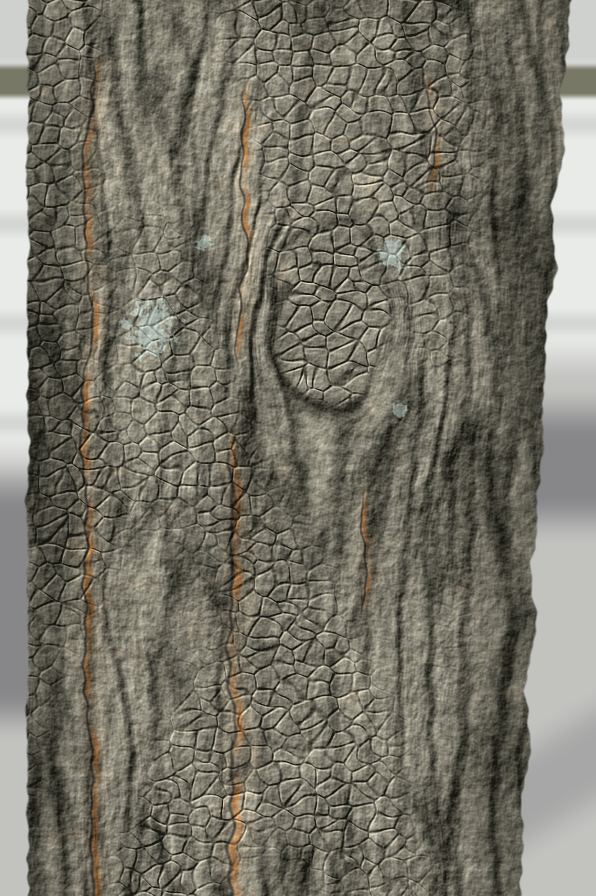
This texture is drawn by a Shadertoy shader. Its source:

```glsl
const vec3 BARK_DARK = vec3(0.09, 0.09, 0.065);
const vec3 BARK_LIGHT = vec3(0.81, 0.79, 0.71);
const vec3 RUST = vec3(0.60, 0.39, 0.20);
const vec3 PALE_WOOD = vec3(0.64, 0.58, 0.49);
const vec3 LICHEN = vec3(0.68, 0.73, 0.69);
const vec3 WALL = vec3(0.91, 0.92, 0.91);
const vec3 RAIL = vec3(0.47, 0.47, 0.40);
const vec3 GROUND = vec3(0.76, 0.76, 0.75);
const vec3 GROUND_SHADE = vec3(0.53, 0.53, 0.54);

const vec2 KNOT = vec2(0.371, 0.645);
const vec2 KNOT_SIZE = vec2(0.062, 0.100);
const vec2 FURROW_SCALE = vec2(27.0, 4.5);
const vec2 DEEP_SCALE = vec2(10.0, 2.0);
const vec2 FIBRE_SCALE = vec2(62.0, 17.0);
const vec2 PLATE_SCALE = vec2(46.0, 54.0);
const float GRIT_SCALE = 85.0;
const float CONTRAST = 0.56;
const float RELIEF = 0.85;
const vec2 LIGHT_STEP = vec2(-0.0012, 0.0018);

// Rust seams: x, lower end, upper end, half width
const vec4 SEAMS[5] = vec4[5](
    vec4(0.265, -0.10, 0.53, 0.0060), vec4(0.277, 0.58, 0.92, 0.0040),
    vec4(0.100, -0.10, 0.95, 0.0045), vec4(0.482, 0.77, 0.93, 0.0040),
    vec4(0.412, 0.30, 0.47, 0.0035));
// Lichen patches: centre, radius
const vec3 PATCHES[4] = vec3[4](
    vec3(0.169, 0.635, 0.036), vec3(0.436, 0.714, 0.020),
    vec3(0.228, 0.730, 0.011), vec3(0.446, 0.544, 0.011));

vec2 hash2(vec2 p) {
    vec3 a = fract(p.xyx * vec3(0.1031, 0.1030, 0.0973));
    a += dot(a, a.yzx + 33.33);
    return fract((a.xx + a.yz) * a.zy);
}

float corner(vec2 cell, vec2 f, vec2 o) {
    return dot(hash2(cell + o) * 2.0 - 1.0, f - o);
}

float gradientNoise(vec2 p) {
    vec2 i = floor(p), f = fract(p);
    vec2 u = f * f * f * (f * (f * 6.0 - 15.0) + 10.0);
    return mix(mix(corner(i, f, vec2(0, 0)), corner(i, f, vec2(1, 0)), u.x),
               mix(corner(i, f, vec2(0, 1)), corner(i, f, vec2(1, 1)), u.x), u.y);
}

float fbm(vec2 p) {
    float sum = 0.0, amp = 0.6;
    for (int i = 0; i < 3; i++) {
        sum += amp * gradientNoise(p);
        p = p * 2.03 + 17.3;
        amp *= 0.65;
    }
    return sum;
}

// Cracked plates: x = distance from the crack, y = plate shade
vec2 plates(vec2 p) {
    vec2 cell = floor(p);
    float near = 9.0, next = 9.0, shade = 0.0;
    for (int y = -1; y <= 1; y++)
    for (int x = -1; x <= 1; x++) {
        vec2 c = cell + vec2(x, y), h = hash2(c);
        float d = length(c + h - p);
        next = min(next, max(near, d));
        if (d < near) { near = d; shade = h.x; }
    }
    return vec2(next - near, shade);
}

float barkHeight(vec2 p) {
    // Grain flows round the knot like a stream round a stone
    vec2 d = p - KNOT;
    float r = length(d / KNOT_SIZE) + 0.25 * gradientNoise(p * 16.0);
    vec2 q = vec2(KNOT.x + d.x * (1.0 - 1.0 / max(r * r, 1.0)), p.y);
    q.x += 0.022 * gradientNoise(p * vec2(7.0, 5.0)) + 0.006 * gradientNoise(p * 28.0);

    float furrow = smoothstep(0.0, 0.24, abs(gradientNoise(q * FURROW_SCALE)));
    float deep = smoothstep(0.0, 0.08, abs(gradientNoise(q * DEEP_SCALE + 5.0)));
    vec2 plate = plates((p + 0.012 * gradientNoise(p * 34.0)) * PLATE_SCALE);
    float scales = smoothstep(0.0, 0.2, plate.x) * (0.72 + 0.4 * plate.y);

    float inKnot = 1.0 - smoothstep(0.85, 1.1, r);
    float scaly = smoothstep(-0.12, 0.2, gradientNoise(q * vec2(8.0, 3.0) + 2.0));
    scaly *= 0.85 * smoothstep(0.58, 0.46, p.x);
    float h = 0.5 * mix(furrow, scales, max(scaly, inKnot));
    h += 0.3 * max(deep, inKnot);
    h -= 0.25 * smoothstep(0.14, 0.0, abs(r - 1.08));
    return h + 0.6 * fbm(q * FIBRE_SCALE) + 0.55 * fbm(p * GRIT_SCALE);
}

vec3 barkColour(vec2 p, float across) {
    float h = barkHeight(p);
    float tone = 0.49 + CONTRAST * (h - 0.58);
    tone += RELIEF * (h - barkHeight(p + LIGHT_STEP));
    tone += 0.22 * gradientNoise(p * vec2(9.0, 4.0) + 8.0);
    tone *= mix(0.72, 1.0, smoothstep(0.0, 0.16, across) * smoothstep(1.0, 0.78, across));
    vec3 col = mix(BARK_DARK, BARK_LIGHT, clamp(tone, 0.0, 1.1));

    // Warm flakes and rust seams with pale flanks
    float flake = smoothstep(0.22, 0.42, fbm(p * vec2(30.0, 24.0) + 3.0));
    col = mix(col, PALE_WOOD * (0.45 + 1.1 * tone), 0.5 * flake);
    for (int i = 0; i < 5; i++) {
        vec4 s = SEAMS[i];
        float side = p.x - s.x - 0.02 * gradientNoise(vec2(float(i) * 7.3, p.y * 9.0));
        side += 0.008 * gradientNoise(p * vec2(20.0, 45.0));
        float span = smoothstep(s.y, s.y + 0.05, p.y) * smoothstep(s.z, s.z - 0.05, p.y);
        float broken = smoothstep(-0.25, 0.15, gradientNoise(p * vec2(12.0, 18.0)));
        float flank = span * smoothstep(s.w * 5.0, 0.0, abs(side));
        float seam = span * broken * smoothstep(s.w, s.w * 0.3, abs(side));
        float crack = span * smoothstep(s.w * 0.6, 0.0, abs(side + s.w));
        col = mix(col, PALE_WOOD * (0.4 + 1.2 * tone), 0.4 * flank);
        col = mix(col, RUST * (0.45 + 1.1 * tone), 0.75 * seam);
        col *= 1.0 - 0.5 * crack;
    }

    // Crusty lichen
    for (int i = 0; i < 4; i++) {
        float cover = 0.75 - length(p - PATCHES[i].xy) / PATCHES[i].z;
        cover += 1.8 * fbm(p * 75.0 + 11.0);
        col = mix(col, LICHEN * (0.65 + 0.6 * tone), 0.85 * smoothstep(0.0, 0.25, cover));
    }
    return col;
}

// Blurred wall, rail and shaded ground
vec3 backdrop(vec2 p) {
    float right = step(0.3, p.x);
    vec3 wall = WALL * (1.0 - 0.09 * smoothstep(0.02, 0.0, abs(fract(p.y * 9.0) - 0.75) / 9.0));
    wall = mix(wall, WALL * 0.89, smoothstep(0.91, 0.94, p.y));
    wall = mix(wall, RAIL, smoothstep(0.022, 0.012, abs(p.y - 0.909)));
    float dark = smoothstep(0.03, -0.03, abs(p.y - mix(0.33, 0.48, right)) - mix(0.13, 0.06, right));
    dark = max(dark, 0.45 * right * smoothstep(0.08, 0.02, abs(p.y - 0.13 - 0.6 * (p.x - 0.62))));
    vec3 ground = mix(GROUND, GROUND_SHADE, dark);
    return mix(ground, wall, smoothstep(-0.03, 0.03, p.y - mix(0.49, 0.60, right)));
}

void mainImage(out vec4 fragColor, in vec2 fragCoord) {
    vec2 p = fragCoord / iResolution.y;
    float soft = 1.5 / iResolution.y;
    float left = 0.031 + 0.008 * gradientNoise(vec2(3.0, p.y * 13.0)) + 0.005 * gradientNoise(vec2(9.0, p.y * 60.0));
    float right = 0.582 + p.y * (0.03 + 0.026 * p.y);
    right += 0.012 * gradientNoise(vec2(5.0, p.y * 15.0)) + 0.006 * gradientNoise(vec2(1.0, p.y * 55.0));
    float trunk = smoothstep(-soft, soft, min(p.x - left, right - p.x));
    vec3 bark = barkColour(p, (p.x - left) / (right - left));
    fragColor = vec4(mix(backdrop(p), bark, trunk), 1.0);
}
```
